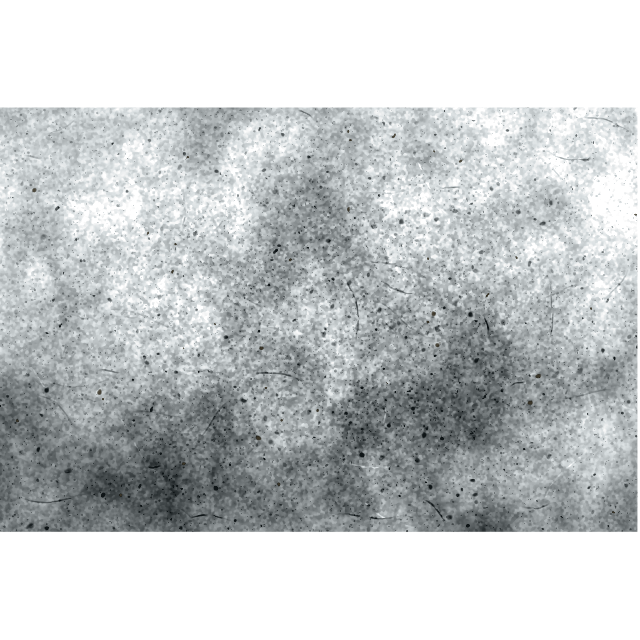
Reproduce this texture procedurally as a three.js fragment shader.

```glsl
// Worn, scratched grey metal plate as a wide panel between white bands.
#define PANEL_MIN vec2(-0.01, 0.169)
#define PANEL_MAX vec2(0.996, 0.832)
#define EDGE 0.0012
#define TONE_BOTTOM 0.55
#define TONE_TOP 0.79
#define CLOUD_CONTRAST 0.36
#define GRAIN_CONTRAST 0.24
#define PIT_SHARE 0.17
#define SCRATCHES 70
#define COOL_TINT vec3(-0.02, 0.004, 0.012)
#define RUST vec3(0.34, 0.29, 0.20)

varying vec2 vUv;

float hash(vec2 p) {
  vec3 q = fract(vec3(p.xyx) * 0.1031);
  q += dot(q, q.yzx + 33.33);
  return fract((q.x + q.y) * q.z);
}

vec2 hash2(vec2 p) {
  return vec2(hash(p + 17.3), hash(p + 71.9));
}

// Smooth cellular noise: random cell values blended by distance.
float cellNoise(vec2 p) {
  vec2 cell = floor(p), f = p - cell;
  float sum = 0.0, total = 0.0;
  for (int y = -1; y <= 1; y++)
    for (int x = -1; x <= 1; x++) {
      vec2 o = vec2(float(x), float(y));
      vec2 d = o + hash2(cell + o) - f;
      float w = exp(-5.0 * dot(d, d));
      sum += w * hash(cell + o);
      total += w;
    }
  return sum / total - 0.5;
}

// Octaves of cellular noise, each turned against the last.
float clouds(vec2 p) {
  float sum = 0.0, amp = 1.0;
  p += 0.02 * sin(p.yx * 19.0 + 2.0 * sin(p * 11.0));
  p *= 5.0;
  for (int i = 0; i < 5; i++) {
    sum += amp * cellNoise(p + 40.0);
    p = mat2(1.6, 1.2, -1.2, 1.6) * p + 7.7;
    amp *= 0.64;
  }
  return sum;
}

// Scattered round specks: x is coverage, y a random value per speck.
vec2 specks(vec2 p, float share) {
  vec2 cell = floor(p), f = p - cell, best = vec2(0.0);
  for (int y = -1; y <= 1; y++)
    for (int x = -1; x <= 1; x++) {
      vec2 id = cell + vec2(float(x), float(y));
      vec2 d = id - cell + hash2(id + 5.0) - f;
      d.x *= 0.7 + 0.7 * hash(id + 29.0);
      float size = hash(id + 53.0);
      float radius = mix(0.13, 0.34, size * size);
      float cover = step(hash(id + 11.0), share)
                  * (1.0 - smoothstep(0.4 * radius, 1.2 * radius, length(d)));
      if (cover > best.x) best = vec2(cover, hash(id + 83.0));
    }
  return best;
}

// Thin bent strokes, mostly near level: x is dark, y is bright.
vec2 scratches(vec2 p) {
  vec2 marks = vec2(0.0);
  for (int i = 0; i < SCRATCHES; i++) {
    vec2 id = vec2(float(i) * 3.7, 9.1);
    vec2 start = mix(PANEL_MIN, PANEL_MAX, hash2(id));
    float turn = 2.0 * hash(id + 2.0) - 1.0;
    float angle = turn * abs(turn) * 1.7;
    float size = hash(id + 4.0);
    float len = mix(0.025, 0.16, size * size);
    vec2 dir = vec2(cos(angle), sin(angle));
    vec2 d = p - start;
    float t = dot(d, dir) / len;
    float bend = 0.06 * len * sin(t * 5.0 + float(i));
    float off = abs(dot(d, vec2(-dir.y, dir.x)) - bend);
    float taper = smoothstep(0.0, 0.3, t) * (1.0 - smoothstep(0.6, 1.0, t));
    float strength = mix(0.2, 0.9, pow(hash(id + 6.0), 2.0));
    float line = strength * taper * (1.0 - smoothstep(0.0003, 0.0021, off));
    if (hash(id + 8.0) < 0.75) marks.x = max(marks.x, line);
    else marks.y = max(marks.y, line);
  }
  return marks;
}

void main() {
  vec2 p = vUv;
  vec2 plate = (p - PANEL_MIN) / (PANEL_MAX - PANEL_MIN);

  // Broad light: bright upper right, dark lower left.
  float glow = 1.0 - smoothstep(0.0, 0.5, length((plate - vec2(1.0, 0.85)) * vec2(1.0, 0.7)));
  float shade = 1.0 - smoothstep(0.0, 0.55, length(plate));
  float tone = mix(TONE_BOTTOM, TONE_TOP, smoothstep(0.0, 1.0, plate.y));
  tone += 0.18 * glow - 0.20 * shade;

  // Cloudy wear, darker stains and fine grain.
  float centre = 1.0 - smoothstep(0.1, 0.6, length(plate - vec2(0.53, 0.5)));
  float stain = smoothstep(0.08, 0.35, cellNoise(p * 10.0 + 3.0) + 0.1 * centre);
  float grain = cellNoise(p * 260.0);
  float coarse = cellNoise(p * vec2(110.0, 130.0) + 9.0);
  tone += CLOUD_CONTRAST * clouds(p) - 0.10 * stain - 0.04 * centre;
  tone += GRAIN_CONTRAST * (grain + 0.6 * coarse) * (0.8 + 0.5 * centre);

  // Scratches broken up by the grain, then small pits.
  vec2 marks = scratches(p + 0.002 * coarse);
  tone -= 0.48 * marks.x * smoothstep(-0.3, 0.15, coarse + 0.1);
  tone += 0.30 * marks.y * smoothstep(-0.2, 0.2, coarse);
  tone -= 0.20 * specks(p * 150.0, 0.22 + 0.2 * centre).x;
  vec2 pit = specks(p * 70.0 + 0.3 * coarse, PIT_SHARE * (0.5 + 0.9 * centre));
  tone -= pit.x * mix(0.12, 0.58, pit.y);

  tone = clamp(tone, 0.08, 1.0);
  vec3 metal = tone + COOL_TINT * (1.0 - smoothstep(0.85, 1.0, tone));
  metal = mix(metal, RUST, 0.6 * pit.x * step(0.93, pit.y));

  // White bands around the panel.
  vec2 inside = smoothstep(-EDGE, EDGE, p - PANEL_MIN)
              * smoothstep(-EDGE, EDGE, PANEL_MAX - p);
  gl_FragColor = vec4(mix(vec3(1.0), metal, inside.x * inside.y), 1.0);
}
```
